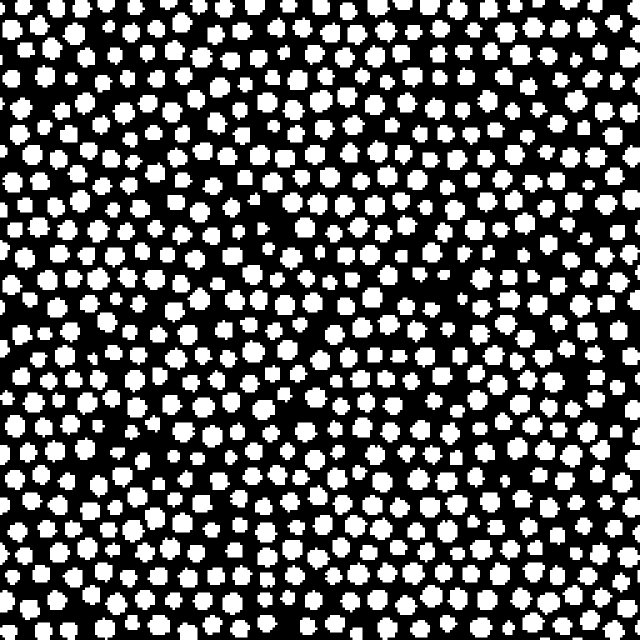
A Shadertoy shader for this pattern:

```glsl
// Evenly scattered white pebble dots of mixed sizes on black, with stair-stepped rims.

const int COLS = 9;
const int ROWS = 7;

// Three random values in 0..1 for a grid cell.
vec3 cellHash(vec2 id) {
    vec3 p = fract(vec3(id.xyx + 60.0) * vec3(0.1031, 0.1030, 0.0973));
    p += dot(p, p.yxz + 33.33);
    return fract((p.xxy + p.yzz) * p.zyx);
}

// Jittered dot on a staggered grid: centre in xy, radius in z.
vec3 looseDot(vec2 id) {
    vec3 h = cellHash(id);
    vec2 home = (id + 0.5 + vec2(0.5 * mod(id.y, 2.0), 0.0)) * vec2(1.0, 0.866);
    return vec3(home + (h.xy - 0.5) * 0.7, mix(0.195, 0.372, sqrt(h.z)));
}

// Push on one dot from another that crowds it.
vec2 repulsion(vec3 self, vec3 other) {
    vec2 away = self.xy - other.xy;
    float dist = max(length(away), 0.01);
    return away / dist * max(self.z + other.z + 0.36 - dist, 0.0) * 0.36;
}

void mainImage(out vec4 fragColor, in vec2 fragCoord) {
    const float dotsAcross = 22.3;
    const float blocksAcross = 256.0;

    // Four block centres around this point, in dot-grid units.
    vec2 block = fragCoord / iResolution.y * blocksAcross - 0.5;
    float stride = dotsAcross / blocksAcross;
    vec2 corner = (floor(block) + 0.5) * stride;
    vec4 px = corner.x + vec4(0.0, stride, 0.0, stride);
    vec4 py = corner.y + vec4(0.0, 0.0, stride, stride);

    // Gather the dots of the surrounding cells.
    float row = floor(corner.y / 0.866);
    vec2 cell = vec2(floor(corner.x - 0.5 * mod(row, 2.0)), row);
    vec3 dots[63];
    vec3 settled[63];
    for (int i = 0; i < COLS * ROWS; i++) {
        dots[i] = looseDot(cell + vec2(i % COLS - 4, i / COLS - 3));
        settled[i] = dots[i];
    }

    // Two rounds of spreading; the valid block shrinks by one cell each time.
    for (int rim = 1; rim <= 2; rim++) {
        for (int y = rim; y < ROWS - rim; y++)
        for (int x = rim; x < COLS - rim; x++) {
            int i = y * COLS + x;
            vec3 self = dots[i];
            vec2 push = vec2(0.0);
            for (int k = 0; k < 9; k++) {
                if (k == 4) continue;
                push += repulsion(self, dots[i + (k / 3 - 1) * COLS + k % 3 - 1]);
            }
            settled[i].xy = self.xy + push;
        }
        dots = settled;
    }

    // Signed distances to the nearest and second nearest dot.
    vec4 nearest = vec4(9.0), second = vec4(9.0);
    for (int y = 2; y < ROWS - 2; y++)
    for (int x = 2; x < COLS - 2; x++) {
        vec3 spot = dots[y * COLS + x];
        vec4 dx = px - spot.x, dy = py - spot.y;
        vec4 d = sqrt(dx * dx + dy * dy) - spot.z;
        second = min(second, max(nearest, d));
        nearest = min(nearest, d);
    }

    // Keep a black gap between dots and make the rims uneven.
    vec4 shape = max(nearest, 0.5 * (0.22 - second + nearest));
    shape += 0.035 * sin(9.0 * px + 2.0 * sin(7.0 * py)) * sin(10.0 * py + 2.0 * sin(6.0 * px));
    vec4 filled = step(shape, vec4(0.0));

    // Blend across block borders over one output pixel.
    vec2 w = clamp((fract(block) - 0.5) * iResolution.y / blocksAcross + 0.5, 0.0, 1.0);
    vec2 rows = mix(filled.xz, filled.yw, w.x);
    fragColor = vec4(vec3(mix(rows.x, rows.y, w.y)), 1.0);
}
```
